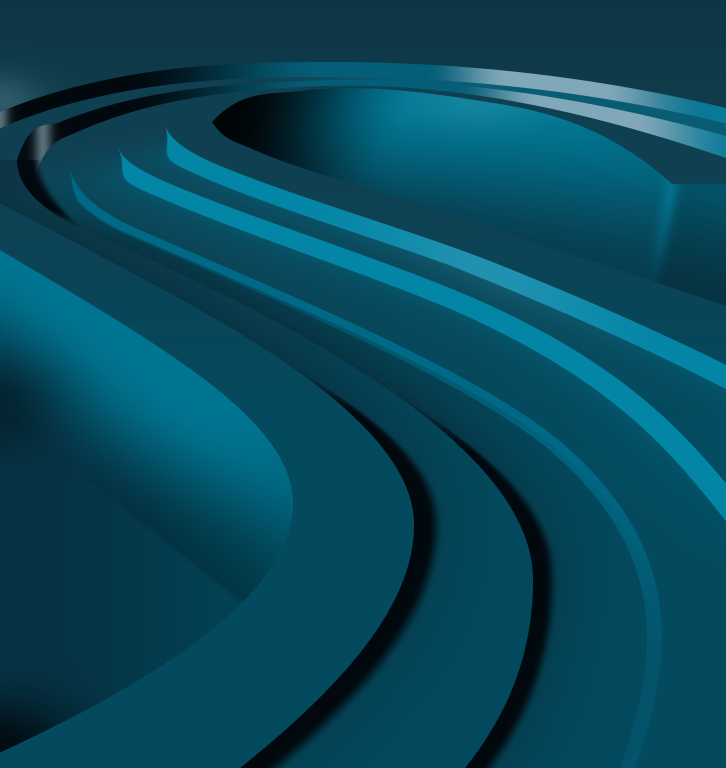
This background is drawn by a WebGL 1 fragment shader. Its source:

```glsl
precision highp float;
// Glossy teal terraces sweeping in an S-curve between two sunken bowls.
uniform vec2 u_resolution;

#define UNITS 768.0                   // design units per canvas height
#define SLATE vec3(0.06, 0.25, 0.32)  // far surfaces
#define TEAL  vec3(0.01, 0.29, 0.37)  // near surfaces
#define CYAN  vec3(0.01, 0.52, 0.65)  // lit risers
#define GLOW  vec3(0.00, 0.46, 0.57)  // lit bowl walls
#define DEEP  vec3(0.03, 0.16, 0.21)  // soft shade
#define INK   vec3(0.005, 0.035, 0.055) // hard shadow
#define SHEEN vec3(0.56, 0.69, 0.75)  // metal highlight

// Cubic Hermite segment: returns value and slope.
vec2 hermite(float t, vec2 k, vec2 v, vec2 s) {
  float h = k.y - k.x, u = clamp((t - k.x) / h, 0.0, 1.0), dv = v.y - v.x;
  vec2 m = s * h;
  float a = m.x + m.y - 2.0 * dv, b = 3.0 * dv - 2.0 * m.x - m.y;
  return vec2(v.x + u * (m.x + u * (b + u * a)),
              (m.x + u * (2.0 * b + 3.0 * u * a)) / h);
}

// Signed distance to a curve through knots k with values v and slopes s.
float edge(vec2 q, vec4 k, vec4 v, vec4 s) {
  vec2 c;
  if (q.x < k.y) c = hermite(q.x, k.xy, v.xy, s.xy);
  else if (q.x < k.z) c = hermite(q.x, k.yz, v.yz, s.yz);
  else c = hermite(q.x, k.zw, v.zw, s.zw);
  return (q.y - c.x) / sqrt(1.0 + c.y * c.y);
}

// Antialiased coverage of the positive side.
float cover(float d) {
  return clamp(d * u_resolution.y / UNITS + 0.5, 0.0, 1.0);
}

float bump(float x, float center, float width) {
  float t = (x - center) / width;
  return exp(-t * t);
}

// Lit step face lying at depth 0..width, with light spilling below it.
vec3 riser(vec3 col, float y, float d, float start, float width, vec3 light) {
  float grow = smoothstep(start, start + 38.0, y);
  float w = width * grow;
  float spill = exp(-max(d - w, 0.0) / 20.0) * (1.0 - smoothstep(400.0, 600.0, y));
  col = mix(col, light * 0.72, 0.55 * grow * spill * cover(d));
  return mix(col, light, cover(d) * cover(w - d) * step(start, y));
}

// Hard shadow to the right of an edge, soft on its far side.
vec3 shadow(vec3 col, float d, float w) {
  float a = 1.0 - smoothstep(w * 0.65, w * 1.3 + 1.0, d);
  return mix(col, INK, a * smoothstep(0.0, 8.0, w));
}

// Curved metal: dark at the left, lit and glossy to the right.
vec3 metal(float x, float glossX, float glintX) {
  vec3 c = mix(INK, vec3(0.02, 0.37, 0.47), smoothstep(120.0, 330.0, x));
  c = mix(c, vec3(0.04, 0.48, 0.60), smoothstep(600.0, 726.0, x));
  float gloss = smoothstep(glossX - 135.0, glossX - 50.0, x)
              * (1.0 - smoothstep(glossX + 40.0, glossX + 150.0, x));
  return mix(c, SHEEN, max(0.9 * gloss, 0.6 * bump(x, glintX, 9.0)));
}

vec3 upperBowl(vec2 p) {
  float depth = (p.y - 95.0) / (55.0 + 0.24 * p.x);
  vec3 c = mix(GLOW, DEEP + vec3(0.0, 0.07, 0.09), smoothstep(0.05, 0.95, depth));
  c += vec3(0.08, 0.06, 0.05) * bump(p.x, 480.0, 70.0) * bump(p.y, 100.0, 28.0);
  c = mix(INK * 0.6, c, smoothstep(235.0, 410.0, p.x + 0.25 * (p.y - 120.0)));
  float fold = p.x - 672.0 + 0.18 * (p.y - 185.0);
  c *= 1.0 - 0.14 * smoothstep(-4.0, 10.0, fold);
  return mix(c, CYAN, 0.5 * bump(fold, 0.0, 8.0) * (1.0 - smoothstep(180.0, 300.0, p.y)));
}

vec3 lowerBowl(vec2 p) {
  float crease = 0.622 * p.x - 0.783 * (p.y - 410.0);
  vec3 floorCol = mix(vec3(0.02, 0.20, 0.27), TEAL * 0.88, smoothstep(40.0, 260.0, p.x));
  vec3 wall = mix(floorCol * 1.06, GLOW, smoothstep(-5.0, 125.0, crease));
  wall *= 1.0 - 0.22 * smoothstep(400.0, 560.0, p.y);
  vec3 c = mix(floorCol, wall, smoothstep(-3.0, 3.0, crease));
  c *= 1.0 - 0.35 * bump(p.x, 0.0, 60.0) * bump(p.y, 400.0, 50.0);
  return mix(c, INK, 0.95 * bump(p.x, 0.0, 75.0) * bump(p.y, 750.0, 50.0));
}

void main() {
  // Design space: x to the right, y downward from the top edge.
  vec2 p = vec2(gl_FragCoord.x, u_resolution.y - gl_FragCoord.y) * UNITS / u_resolution.y;
  vec2 q = p.yx;
  float y = p.y;
  vec3 surface = mix(SLATE, TEAL, smoothstep(140.0, 480.0, y));

  // Back wall and the two metal rims
  vec3 col = mix(vec3(0.05, 0.21, 0.27), vec3(0.06, 0.235, 0.295), y / 110.0);
  col += 0.12 * bump(p.x, 0.0, 40.0) * bump(y, 100.0, 25.0);
  float rim = edge(p, vec4(0, 120, 330, 726), vec4(112, 77, 62, 108), vec4(-0.42, -0.19, 0, 0.24));
  float wall = edge(p, vec4(17, 60, 300, 726), vec4(160, 122, 81, 136), vec4(-3, -0.4, -0.04, 0.28));
  float deck = edge(p, vec4(36, 75, 300, 726), vec4(172, 133, 87, 158), vec4(-2.5, -0.45, -0.06, 0.34));
  col = mix(col, metal(p.x, 560.0, 0.0), cover(rim));
  col = mix(col, mix(surface, vec3(0.03, 0.36, 0.45), smoothstep(250.0, 420.0, p.x)), cover(rim - 15.0));
  col = mix(col, metal(p.x, 590.0, 43.0), cover(wall) * step(17.0, p.x));
  col = mix(col, surface, cover(deck));

  // Upper bowl
  float bowlTop = edge(p, vec4(212, 300, 500, 672), vec4(122, 91, 104, 184), vec4(-1.1, -0.12, 0.16, 0.9));
  float bowlEnd = edge(p, vec4(212, 250, 400, 726), vec4(122, 148, 198, 306), vec4(1.5, 0.45, 0.33, 0.34));
  col = mix(col, upperBowl(p), cover(bowlTop) * cover(-bowlEnd) * step(212.0, p.x));

  // Three lit risers, from the far side to the near side
  float far = -edge(q, vec4(125, 165, 265, 410), vec4(165, 218, 500, 812), vec4(0.3, 2.4, 2.5, 1.8));
  float mid = -edge(q, vec4(148, 190, 310, 560), vec4(119, 185, 500, 790), vec4(0.2, 2.5, 2.1, 0.9));
  float near = -edge(q, vec4(168, 230, 450, 768), vec4(70, 140, 570, 635), vec4(0.2, 2.3, 1.1, -0.35));
  vec3 farLight = CYAN + vec3(0.12, 0.05, 0.04) * bump(p.x, 490.0, 110.0);
  col = riser(col, y, far, 125.0, mix(14.0, 22.0, p.x / 726.0), farLight);
  col = riser(col, y, mid, 148.0, mix(14.0, 24.0, p.x / 726.0), CYAN);
  vec3 nearLight = mix(vec3(0.0, 0.41, 0.52), TEAL * 1.12, smoothstep(430.0, 700.0, y));
  col = riser(col, y, near, 168.0, mix(8.0, 15.0, p.x / 660.0), nearLight);

  // Shaded tread and its dark outer edge
  float outer = edge(q, vec4(160, 235, 580, 768), vec4(17, 95, 533, 465), vec4(0, 2.3, 0, -0.8));
  float shade = exp(-max(outer, 0.0) / 34.0) * cover(near - 8.0) * smoothstep(168.0, 260.0, y);
  col = mix(col, DEEP, 0.7 * shade);
  float gap = 19.0 * (1.0 - smoothstep(168.0, 240.0, y) + smoothstep(370.0, 560.0, y));
  col = mix(col, shadow(col, outer, gap), step(160.0, y));

  // Next tread, front platform and lower bowl
  float inner = edge(q, vec4(198, 300, 525, 768), vec4(-10, 182, 414, 240), vec4(1.92, 1.82, 0, -1.25));
  vec3 tread = mix(surface, DEEP, 0.6 * exp(-max(inner, 0.0) / 38.0));
  tread = shadow(tread, inner, 22.0 * smoothstep(345.0, 520.0, y));
  col = mix(col, tread, cover(-outer) * step(160.0, y));
  col = mix(col, surface, cover(-inner) * step(198.0, y));
  float basin = edge(q, vec4(244, 376, 503, 758), vec4(-10, 200, 293, -12), vec4(1.67, 1.35, 0, -2.2));
  col = mix(col, lowerBowl(p), cover(-basin) * step(244.0, y));

  gl_FragColor = vec4(col, 1.0);
}
```
